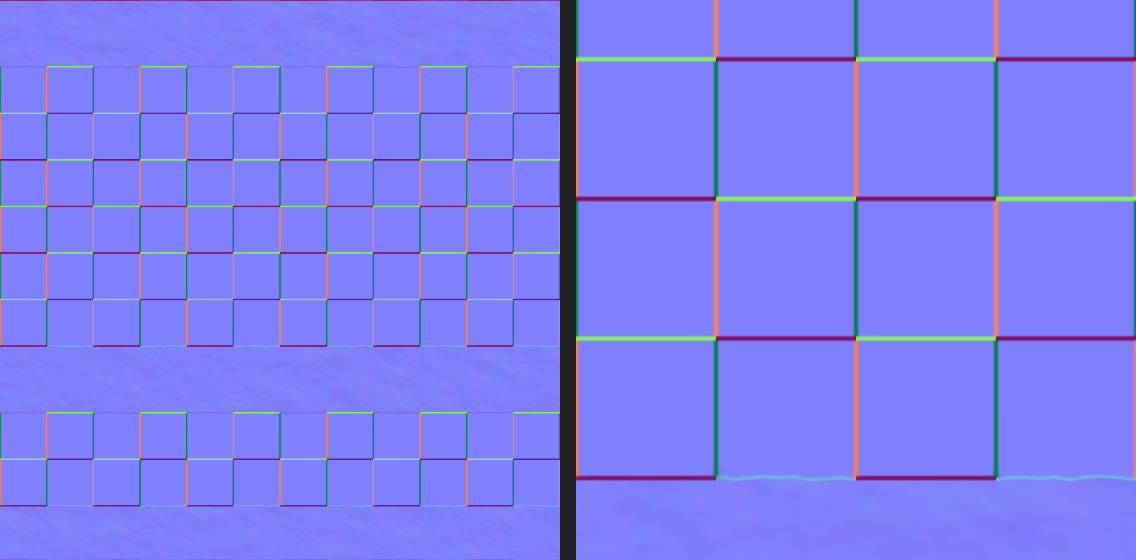
Left, the full canvas; right, a detail of the centre.
This texture map is drawn by a three.js fragment shader. Its source:

```glsl
varying vec2 vUv;

const float COLUMNS = 12.0;
const float ROW_HEIGHT = 0.0831;
const float HALF_LINE = 0.0013;
const float EDGE_SOFT = 0.0009;

const vec3 FLAT = vec3(0.5, 0.5, 1.0);
const vec3 LEFT_EDGE = vec3(1.0, 0.5, 0.27);
const vec3 RIGHT_EDGE = vec3(0.0, 0.5, 0.27);
const vec3 TOP_EDGE = vec3(0.52, 1.0, 0.27);
const vec3 BOTTOM_EDGE = vec3(0.5, 0.0, 0.3);
const vec3 SHALLOW_RISE = vec3(0.42, 0.75, 0.84);
const vec3 SHALLOW_DROP = vec3(0.48, 0.37, 0.9);

float hash(vec2 p) {
  return fract(sin(dot(p, vec2(127.1, 311.7))) * 43758.5453);
}

float noise(vec2 p) {
  vec2 i = floor(p);
  vec2 f = fract(p);
  vec2 u = f * f * (3.0 - 2.0 * f);
  return mix(mix(hash(i), hash(i + vec2(1.0, 0.0)), u.x),
             mix(hash(i + vec2(0.0, 1.0)), hash(i + vec2(1.0, 1.0)), u.x), u.y);
}

float plasterHeight(vec2 p) {
  float height = 0.0;
  float amplitude = 0.6;
  vec2 q = vec2(p.x + 0.5 * p.y, p.y * 1.4 - 0.3 * p.x) * 24.0;
  for (int i = 0; i < 3; i++) {
    height += amplitude * noise(q);
    q = q * 2.1 + 7.3;
    amplitude *= 0.42;
  }
  return height;
}

// Slope of the rough plaster, as a normal colour
vec3 plaster(vec2 p) {
  float e = 0.004;
  float h = plasterHeight(p);
  vec2 slope = vec2(plasterHeight(p + vec2(e, 0.0)) - h,
                    plasterHeight(p + vec2(0.0, e)) - h);
  return FLAT + vec3(slope * 0.23, -0.012 - 0.1 * length(slope));
}

float lineMask(float dist, float halfWidth) {
  return 1.0 - smoothstep(halfWidth - EDGE_SOFT, halfWidth + EDGE_SOFT, abs(dist));
}

// Checkerboard of raised and sunk tiles; p.y runs downward
vec3 tileBand(vec3 color, vec2 p, float top, float rows) {
  float y = (p.y - top) / ROW_HEIGHT;
  float column = floor(p.x * COLUMNS);
  float row = floor(y);
  float inside = step(0.0, y) * step(y, rows);
  color = mix(color, FLAT, inside);

  // Upright edges
  float upright = floor(p.x * COLUMNS + 0.5);
  float dx = p.x - upright / COLUMNS;
  vec3 sideColor = mix(RIGHT_EDGE, LEFT_EDGE, mod(upright + row, 2.0));
  color = mix(color, sideColor, inside * lineMask(dx, HALF_LINE) * 0.92);

  // Level edges, shallow where sunk tiles meet the plaster
  float level = clamp(floor(y + 0.5), 0.0, rows);
  float rising = mod(column + level, 2.0);
  float first = 1.0 - step(0.5, level);
  float last = step(rows - 0.5, level);
  float shallow = max(first * (1.0 - rising), last * rising);
  float wobble = shallow * (noise(vec2(p.x * 110.0, top * 50.0)) - 0.5) * 0.002;
  float dy = p.y - top - level * ROW_HEIGHT + wobble;
  vec3 deep = mix(BOTTOM_EDGE, TOP_EDGE, rising);
  vec3 slight = mix(SHALLOW_DROP, SHALLOW_RISE, rising);
  float strength = mix(0.8 + 0.2 * hash(vec2(level, top)), 0.75, shallow);
  float halfWidth = mix(HALF_LINE, 0.001, shallow);
  color = mix(color, mix(deep, slight, shallow), lineMask(dy, halfWidth) * strength);

  // Rounded corners along the outer rows
  float corner = exp(-length(vec2(dx, dy)) * 450.0);
  return mix(color, sideColor, corner * 0.4 * inside * max(first, last));
}

// Line where the sheet wraps from bottom to top
vec3 seam(vec3 color, vec2 p) {
  float odd = mod(floor(p.x * COLUMNS), 2.0);
  color = mix(color, BOTTOM_EDGE, lineMask(p.y, HALF_LINE) * mix(0.85, 0.65, odd));
  vec3 lower = mix(SHALLOW_DROP, mix(SHALLOW_RISE, RIGHT_EDGE, 0.4), odd);
  return mix(color, lower, lineMask(1.0 - p.y, HALF_LINE) * 0.8);
}

void main() {
  vec2 p = vec2(vUv.x, 1.0 - vUv.y);
  vec3 color = plaster(vUv);
  color = tileBand(color, p, 0.1193, 6.0);
  color = tileBand(color, p, 0.737, 2.0);
  color = seam(color, p);
  gl_FragColor = vec4(color, 1.0);
}
```
